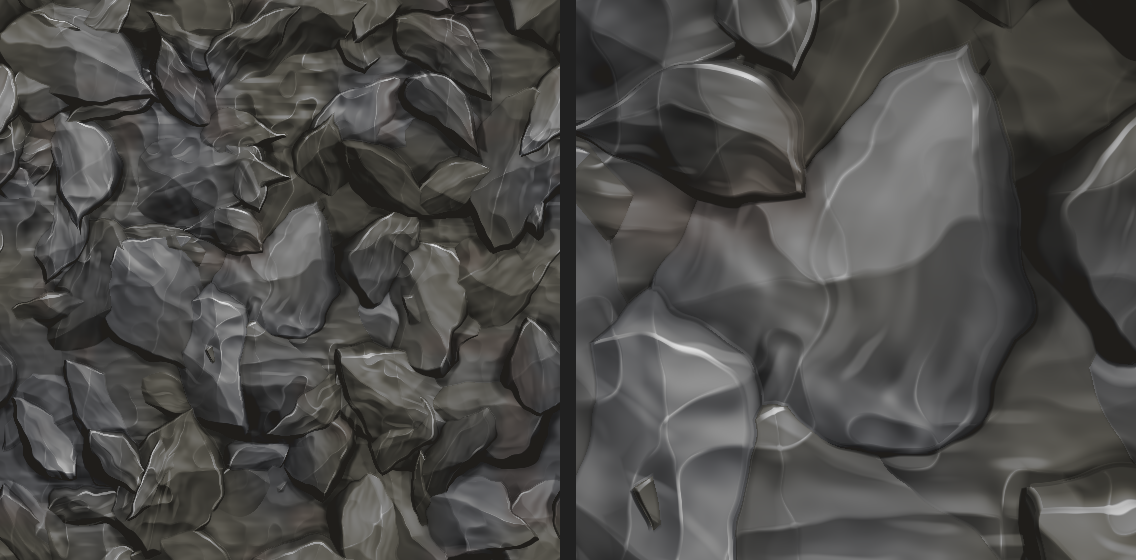
Left, the full canvas; right, a detail of the centre.
Reproduce this texture procedurally as a Shadertoy shader.

```glsl
const vec2 GRID = vec2(5.0, 8.0);               // shards per side in each layer
const vec2 LIFT = vec2(0.0, 0.025);             // base height of each layer
const vec2 PRESENCE = vec2(0.95, 0.66);
const float CLIFF = 1.1;                        // steepness of shard sides
const float REACH = 1.05;                       // farthest extent of a shard, in cells
const vec3 WARP = vec3(0.034, 0.017, 0.005);    // bend, wobble and jag of outlines
const float NORMAL_STEP = 0.0026;
const float AO_RADIUS = 0.024;
const vec2 LIGHT = vec2(0.35, 0.94);
const float BASE_TONE = 0.305;
const float FACET_LIGHT = 0.19;
const float EDGE_WEAR = 0.24;
const float SCRATCH = 0.12;
const vec3 OLIVE = vec3(1.04, 1.01, 0.91);
const vec3 SLATE = vec3(0.985, 0.995, 1.03);
const vec3 RUST = vec3(1.12, 0.98, 0.91);
const vec3 CREVICE = vec3(0.120, 0.112, 0.100);

// Sample offsets: centre with a triangle, and a wide cross
const vec4 NEAR_X = vec4(0.0, 1.0, -0.5, -0.5);
const vec4 NEAR_Y = vec4(0.0, 0.0, 0.866, -0.866);
const vec4 WIDE_X = vec4(0.9, -0.4, -0.9, 0.4);
const vec4 WIDE_Y = vec4(0.4, 0.9, -0.4, -0.9);

vec2 hash2(vec2 p) {
    vec3 a = fract(p.xyx * vec3(0.1031, 0.1030, 0.0973));
    a += dot(a, a.yzx + 33.33);
    return fract((a.xx + a.yz) * a.zy);
}

// Value noise that repeats after a whole period
vec2 noise2(vec2 p, vec2 period) {
    vec2 i = floor(p), f = fract(p);
    f = f * f * (3.0 - 2.0 * f);
    vec2 lo = mod(i, period), hi = mod(i + 1.0, period);
    vec2 bottom = mix(hash2(lo), hash2(vec2(hi.x, lo.y)), f.x);
    vec2 top = mix(hash2(vec2(lo.x, hi.y)), hash2(hi), f.x);
    return mix(bottom, top, f.y);
}

vec2 wrapNoise(vec2 uv, float repeats) {
    return noise2(uv * repeats, vec2(repeats));
}

// Height of one bent, pointed, faceted stone at four places
vec4 shard(vec4 px, vec4 py, vec2 axis, vec2 size, vec2 slope, float base) {
    vec4 x = px * axis.x + py * axis.y;
    vec4 y = py * axis.x - px * axis.y + slope.x * 0.9 * x * x;
    vec4 along = x / size.x;
    vec4 edge = abs(y) / size.y * (1.0 + 0.45 * along) + along * along - 1.0;
    vec4 crease = abs(y + 0.3 * slope.y * x - 0.12 * slope.x);
    vec4 facet = abs(x * 0.8 + y * 0.6 - slope.y * 0.5);
    vec4 tilt = 0.8 * (x * slope.x + y * slope.y);
    return base + tilt - 0.4 * crease - 0.32 * facet - CLIFF * max(edge, 0.0);
}

void mainImage(out vec4 fragColor, in vec2 fragCoord) {
    vec2 uv = fragCoord / iResolution.xy;
    vec2 p = uv + WARP.x * (wrapNoise(uv, 9.0) - 0.5) + WARP.y * (wrapNoise(uv, 23.0) - 0.5);
    p += WARP.z * (wrapNoise(uv, 59.0) - 0.5);
    vec2 ground = wrapNoise(uv, 7.0);

    // Topmost stone at each sample place, above rough ground
    vec4 near = vec4(0.045 * (1.0 - abs(2.0 * ground.x - 1.0)) - 0.03);
    vec4 wide = near;
    vec2 local = uv * 5.0;
    float stone = 0.4;
    for (int l = 0; l < 2; l++) {
        float n = GRID[l];
        vec2 cell = floor(p * n);
        for (int k = 0; k < 9; k++) {
            vec2 id = cell + vec2(k % 3 - 1, k / 3 - 1);
            vec2 seed = mod(id, n) + 29.0 * float(l);
            vec2 q = p * n - id - 0.2 - 0.6 * hash2(seed);
            if (dot(q, q) > REACH * REACH) continue;
            vec2 chance = hash2(seed + 113.0);
            if (chance.x > PRESENCE[l]) continue;
            vec2 size = mix(vec2(0.55, 0.24), vec2(0.85, 0.46), hash2(seed + 17.0));
            size.y += l == 0 ? 0.12 : 0.0;
            vec2 slope = hash2(seed + 41.0) - 0.5, turn = hash2(seed + 73.0);
            vec2 axis = vec2(cos(6.2832 * turn.x), sin(6.2832 * turn.x));
            float base = 0.42 * turn.y, e = NORMAL_STEP * n, w = AO_RADIUS * n;
            vec4 h = shard(q.x + e * NEAR_X, q.y + e * NEAR_Y, axis, size, slope, base) / n + LIFT[l];
            vec4 g = shard(q.x + w * WIDE_X, q.y + w * WIDE_Y, axis, size, slope, base) / n + LIFT[l];
            if (h.x > near.x) {
                local = vec2(dot(q, axis), q.y * axis.x - q.x * axis.y);
                stone = chance.y;
            }
            near = max(near, h);
            wide = max(wide, g);
        }
    }

    // Shadow gathered in the gaps
    vec4 rise = clamp((wide - near.x) / AO_RADIUS, 0.0, 1.5);
    float occlusion = dot(rise, vec4(0.25));

    // Chipped roughness in patches
    float rough = smoothstep(0.35, 0.7, ground.y);
    vec2 chip = mix(vec2(0.003, 0.0006), vec2(0.011, 0.0028), rough);
    for (int k = 0; k < 4; k++) {
        vec2 s = p + NORMAL_STEP * vec2(NEAR_X[k], NEAR_Y[k]);
        near[k] += chip.x * (1.0 - abs(2.0 * wrapNoise(s, 27.0).x - 1.0));
        near[k] += chip.y * wrapNoise(s, 71.0).y;
    }

    // Slope and curvature
    vec2 grad = vec2(dot(near, NEAR_X), dot(near, NEAR_Y)) / (1.5 * NORMAL_STEP);
    float convex = (4.0 * near.x - dot(near, vec4(1.0))) / (0.75 * NORMAL_STEP);
    float up = inversesqrt(1.0 + dot(grad, grad));
    float lit = -dot(grad, LIGHT) * up;

    // Tone: facets and streaks along the stone
    vec2 streak = noise2(local * vec2(4.0, 22.0), vec2(20.0, 110.0));
    vec2 patches = wrapNoise(uv, 6.0), mottle = wrapNoise(p, 31.0);
    float tone = BASE_TONE * mix(0.55, 1.0, up) * mix(0.8, 1.22, stone) + FACET_LIGHT * lit;
    tone += 0.06 * (streak.x + mottle.x + patches.y - 1.5);
    tone += 0.5 * max(tone - 0.30, 0.0);
    tone *= 1.0 - 0.52 * smoothstep(0.06, 0.75, occlusion);
    tone *= 1.0 - 0.25 * smoothstep(0.3, 2.5, -convex);

    // Broken bright lines on worn ridges, and scratches in rough patches
    float wear = smoothstep(0.38, 0.66, 0.5 * mottle.y + 0.3 * streak.y + 0.2 * ground.y);
    tone += EDGE_WEAR * wear * smoothstep(0.2, 1.5, convex) * (0.7 + 0.6 * lit);
    tone += SCRATCH * rough * wear * smoothstep(0.62, 0.88, streak.y);

    // Mineral tint, fading to neutral on bright faces
    vec3 tint = mix(OLIVE, SLATE, smoothstep(0.3, 0.7, 0.7 * patches.x + 0.3 * stone));
    tint = mix(tint, RUST, 0.5 * smoothstep(0.72, 0.95, wrapNoise(uv, 13.0).x));
    tint = mix(tint, vec3(1.0), smoothstep(0.3, 0.55, tone));
    fragColor = vec4(clamp(max(tint * tone, CREVICE), 0.0, 1.0), 1.0);
}
```
